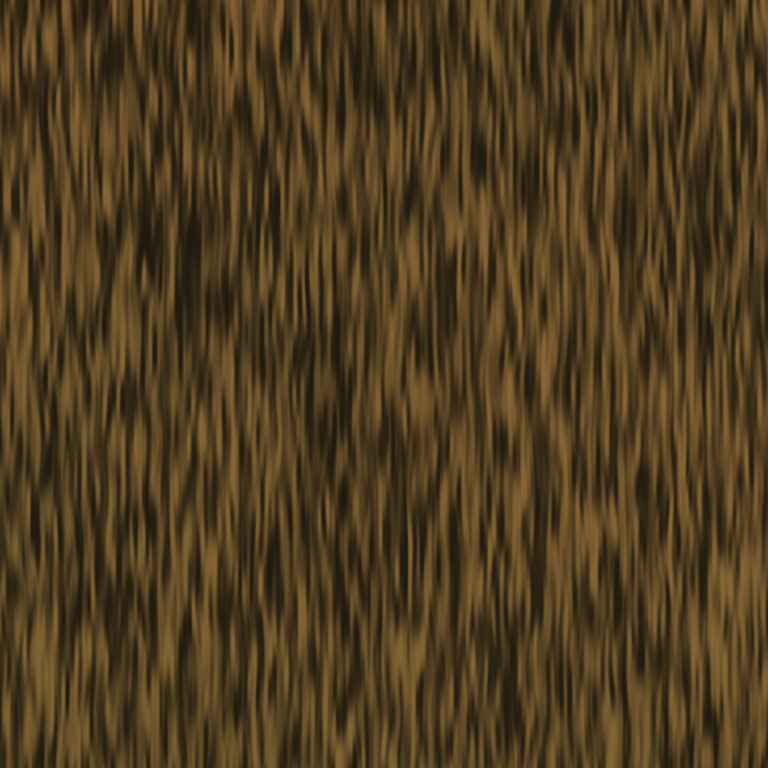
Reproduce this texture procedurally as a WebGL 1 fragment shader.

```glsl
precision highp float;
// Coarse brown fur or bark: short, soft vertical streaks in ochre and umber.
// Two layers of stretched, column-staggered value noise are bent by a slow
// warp, then shaded with broad patches of tone and hue.

uniform vec2 u_resolution;

float hash(vec2 p) {
  return fract(sin(dot(p, vec2(127.1, 311.7))) * 43758.5453);
}

float valueNoise(vec2 p) {
  vec2 cell = floor(p);
  vec2 f = fract(p);
  f = f * f * (3.0 - 2.0 * f);
  float low = mix(hash(cell), hash(cell + vec2(1.0, 0.0)), f.x);
  float high = mix(hash(cell + vec2(0.0, 1.0)), hash(cell + 1.0), f.x);
  return mix(low, high, f.y);
}

// One column of smooth random values, shifted so that rows never line up
float strand(float column, float y) {
  y += 7.0 * hash(vec2(column, 3.7));
  float row = floor(y);
  float f = smoothstep(0.0, 1.0, fract(y));
  return mix(hash(vec2(column, row)), hash(vec2(column, row + 1.0)), f);
}

// Blend neighbouring strands into continuous streaks
float streaks(vec2 p) {
  float column = floor(p.x);
  float f = smoothstep(0.0, 1.0, fract(p.x));
  return mix(strand(column, p.y), strand(column + 1.0, p.y), f);
}

void main() {
  vec2 uv = gl_FragCoord.xy / min(u_resolution.x, u_resolution.y);

  // Slight sideways lean of the hairs
  vec2 bent = uv;
  bent.x += 0.004 * (valueNoise(uv * vec2(30.0, 14.0) + 40.0) - 0.5);

  // Main streaks with finer hairs over them
  float fiber = 0.72 * streaks(bent * vec2(182.0, 18.0))
              + 0.28 * streaks(bent * vec2(250.0, 23.0) + vec2(400.0, 60.0));

  // Broad light and dark patches
  float patches = 0.65 * valueNoise(uv * vec2(4.0, 3.0) + 11.0)
                + 0.35 * valueNoise(uv * vec2(11.0, 8.0) + 25.0);
  float light = smoothstep(0.08, 0.94, fiber + 0.19 * (patches - 0.5) - 0.01);

  // Hue drifts from olive to warm ochre, warmer towards the top
  float warmth = clamp(0.6 * valueNoise(uv * 3.0 + 70.0) + 0.5 * uv.y - 0.05, 0.0, 1.0);
  vec3 umber = vec3(0.13, 0.105, 0.06);
  vec3 ochre = mix(vec3(0.49, 0.39, 0.195), vec3(0.55, 0.40, 0.205), warmth);

  gl_FragColor = vec4(mix(umber, ochre, light), 1.0);
}
```
